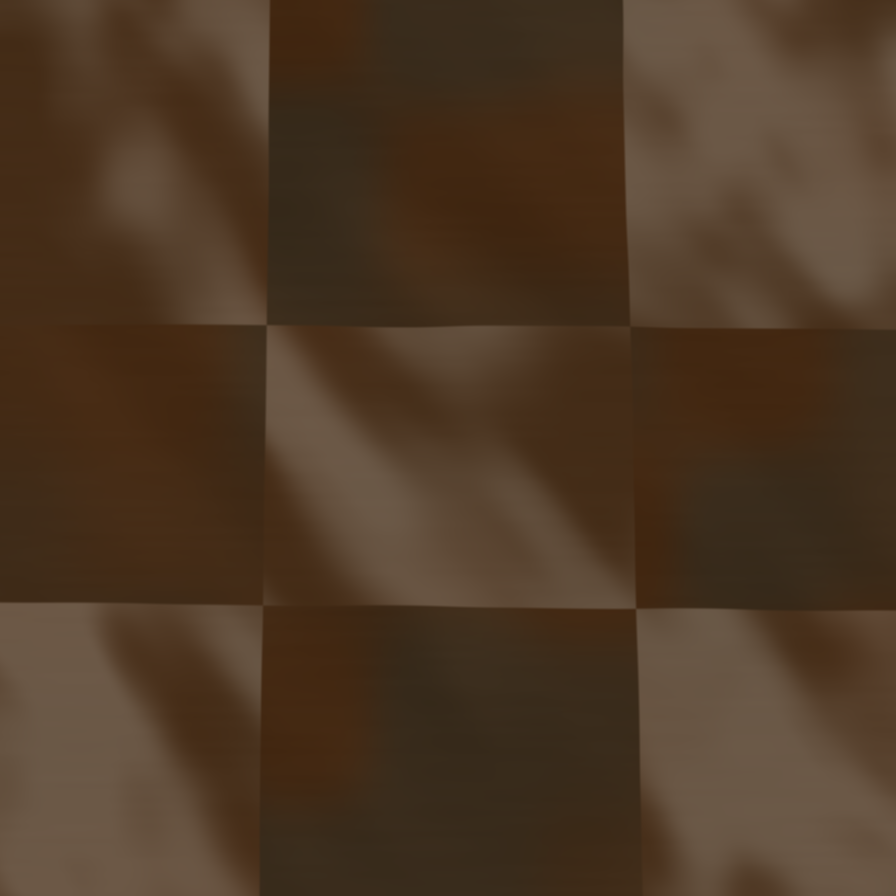
This pattern is drawn by a Shadertoy shader. Its source:

```glsl
// Worn brown checkerboard of three by three leaning tiles, with blurred diagonal streaks.

float hash(vec2 p) {
    vec3 q = fract(p.xyx * vec3(0.1031, 0.1030, 0.0973));
    q += dot(q, q.yzx + 33.33);
    return fract((q.x + q.y) * q.z);
}

float noise(vec2 p) {
    vec2 cell = floor(p);
    vec2 f = fract(p);
    f = f * f * f * (f * (f * 6.0 - 15.0) + 10.0);
    return mix(mix(hash(cell), hash(cell + vec2(1, 0)), f.x),
               mix(hash(cell + vec2(0, 1)), hash(cell + vec2(1, 1)), f.x), f.y);
}

// Soft streaks falling from upper left to lower right
float streaks(vec2 p, vec2 offset) {
    p += 0.05 * (vec2(noise(p * 5.0 + offset), noise(p * 5.0 + offset + 19.0)) - 0.5);
    vec2 q = vec2(dot(p, vec2(0.80, 0.60)) * 10.0, dot(p, vec2(0.60, -0.80)) * 4.0);
    return 0.68 * noise(q + offset) + 0.32 * noise(q * 1.9 + offset + 7.0);
}

// +1 between the two edges, -1 outside them
float band(float x, float low, float high, float blur) {
    float inside = smoothstep(low - blur, low + blur, x)
                 - smoothstep(high - blur, high + blur, x);
    return 2.0 * inside - 1.0;
}

void mainImage(out vec4 fragColor, in vec2 fragCoord) {
    vec2 uv = fragCoord / iResolution.xy;
    float blur = max(0.002, 1.0 / iResolution.y);

    // Tile edges spread slightly toward the bottom and waver a little
    vec2 p = uv + 0.003 * (vec2(noise(uv * 9.0), noise(uv * 9.0 + 40.0)) - 0.5);
    float column = band(p.x, 0.289 + 0.013 * p.y, 0.718 - 0.024 * p.y, blur);
    float row = band(p.y, 0.327 - 0.009 * p.x, 0.638 - 0.005 * p.x, blur);
    float checker = 0.5 + 0.5 * column * row;

    // Pale tiles: streaks grow stronger and finer away from the center
    float outer = smoothstep(0.2, 0.65, length(uv - 0.5));
    float pale = streaks(uv, vec2(3.0, 11.0));
    pale += outer * (0.5 * noise(uv * vec2(13.0, 10.0) + 60.0) - 0.20);
    float wear = smoothstep(0.18, 0.90, pale);
    vec3 light = mix(vec3(0.27, 0.17, 0.085), vec3(0.42, 0.345, 0.275), wear);
    light += vec3(0.012, -0.003, -0.008) * (noise(uv * 6.0 + 80.0) - 0.5);

    // Dark tiles: faint patches of warm and gray brown
    float patches = smoothstep(0.2, 0.8, noise(uv * vec2(6.0, 5.0) + 25.0));
    vec3 dark = mix(vec3(0.265, 0.158, 0.070), vec3(0.225, 0.172, 0.110), patches);
    dark += vec3(0.045, 0.035, 0.027) * (streaks(uv, vec2(31.0, 5.0)) - 0.45);

    vec3 color = mix(dark, light, checker);
    color += 0.006 * (noise(uv * vec2(12.0, 130.0)) - 0.5);
    fragColor = vec4(color, 1.0);
}
```
